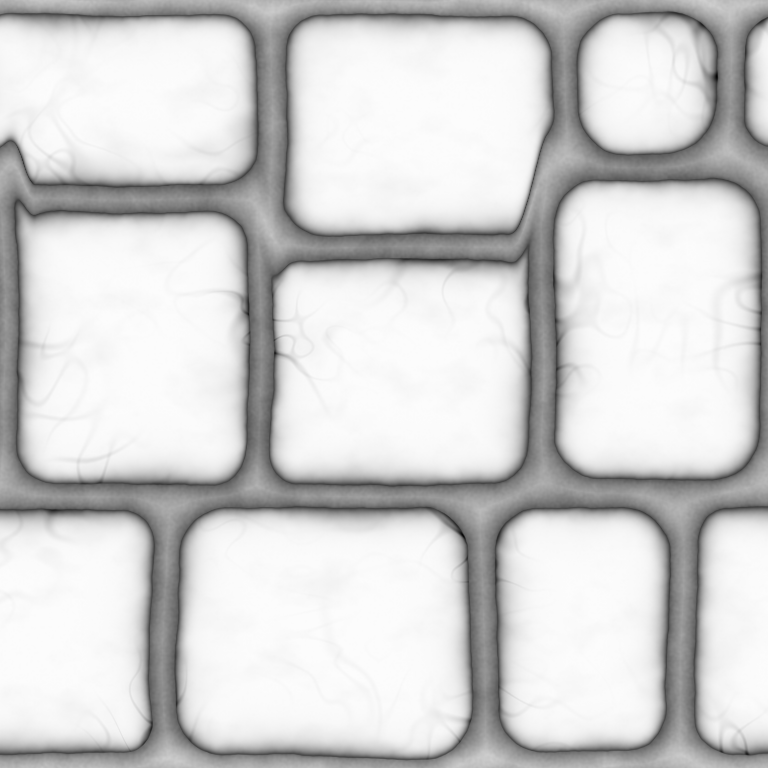
Reproduce this texture map procedurally as a Shadertoy shader.

```glsl
// Ambient occlusion map of a wall of rounded, roughly squared stones with grey joints.

#define GAP 0.034          // mean joint width
#define ROUNDING 0.052     // mean corner radius
#define WOBBLE 0.013       // large bends of the outlines
#define RIM_WIDTH 0.0082   // falloff of the dark rim on a stone
#define RIM_DARK 0.70      // strength of that rim
#define CREASE 0.20        // darkness of the creases
#define GRAIN 0.035        // fine speckle
#define STEP_HEIGHT 0.064  // height steps in the upper course line

const float THIRD_TURN = 2.0944;
const float STONE_WHITE = 0.99;
const float JOINT_DEEP = 0.38;
const float JOINT_OPEN = 0.80;

// Per course: horizontal shift, unevenness of widths, and its phase
const vec3 COURSE_SHIFT = vec3(0.245, 0.016, 0.347);
const vec3 COURSE_VARY = vec3(0.050, 0.020, 0.073);
const vec3 COURSE_PHASE = vec3(-0.60, -2.618, 0.08);

vec2 hash2(vec2 p) {
    vec3 q = fract(p.xyx * vec3(0.1031, 0.1030, 0.0973));
    q += dot(q, q.yzx + 33.33);
    return fract((q.xx + q.yz) * q.zy);
}

// Gradient noise, about -0.7 to 0.7
float gradientNoise(vec2 p) {
    vec2 i = floor(p), f = p - i;
    vec2 u = f * f * f * (f * (f * 6.0 - 15.0) + 10.0);
    vec2 o = vec2(0.0, 1.0);
    float a = dot(hash2(i) * 2.0 - 1.0, f);
    float b = dot(hash2(i + o.yx) * 2.0 - 1.0, f - o.yx);
    float c = dot(hash2(i + o.xy) * 2.0 - 1.0, f - o.xy);
    float d = dot(hash2(i + o.yy) * 2.0 - 1.0, f - o.yy);
    return mix(mix(a, b, u.x), mix(c, d, u.x), u.y);
}

float fbm(vec2 p) {
    float sum = 0.0, amp = 1.0;
    for (int i = 0; i < 4; i++) {
        sum += amp * gradientNoise(p);
        p = mat2(1.6, 1.2, -1.2, 1.6) * p + 7.3;
        amp *= 0.5;
    }
    return sum;
}

// Line below a course; the upper one climbs and falls in soft steps
float courseLine(int row, float x) {
    int k = (row + 3) % 3;
    float t = 3.0 * x - 0.565;
    float stair = floor(t) + smoothstep(0.42, 0.58, fract(t));
    float stepped = 0.735 + STEP_HEIGHT * sin(THIRD_TURN * stair + 3.03);
    float base = k == 0 ? 0.0 : (k == 1 ? 0.357 : stepped);
    return base + float((row + 3) / 3 - 1);
}

// Upright joint to the left of a stone
float uprightLine(int row, float column) {
    int k = (row + 3) % 3;
    float vary = sin(THIRD_TURN * column + COURSE_PHASE[k]);
    return column / 3.0 + COURSE_SHIFT[k] + COURSE_VARY[k] * vary;
}

// Signed distance to the nearest stone, negative inside
float stoneDistance(vec2 p) {
    float nearest = 1.0;
    for (int row = -1; row <= 3; row++) {
        float low = courseLine(row, p.x), high = courseLine(row + 1, p.x);
        for (int c = -2; c <= 3; c++) {
            float column = float(c);
            float left = uprightLine(row, column);
            float right = uprightLine(row, column + 1.0);
            vec2 pick = hash2(vec2(mod(column, 3.0), float((row + 3) % 3)) + 4.7);
            float radius = ROUNDING * (0.7 + 0.6 * pick.x);
            vec2 inner = vec2(min(p.x - left, right - p.x), min(p.y - low, high - p.y));
            vec2 q = 0.5 * GAP * (0.85 + 0.35 * pick.y) - inner + radius;
            float d = length(max(q, 0.0)) + min(max(q.x, q.y), 0.0) - radius;
            nearest = min(nearest, d);
        }
    }
    return nearest;
}

// Thin curved lines where a warped noise crosses zero
float creases(vec2 p, float scale) {
    vec2 bend = vec2(gradientNoise(p * 5.0), gradientNoise(p * 5.0 + 31.0));
    float n = gradientNoise(p * scale + bend * 1.6);
    return 1.0 - smoothstep(0.0, 0.07, abs(n));
}

void mainImage(out vec4 fragColor, in vec2 fragCoord) {
    vec2 p = fragCoord / iResolution.y;
    float pixel = 1.0 / iResolution.y;

    // Bent, slightly rough outlines
    vec2 bend = vec2(gradientNoise(p * 4.5 + 3.0), gradientNoise(p * 4.5 + 19.0));
    float d = stoneDistance(p + WOBBLE * bend) + 0.0025 * fbm(p * 24.0);
    float depth = max(-d, 0.0), away = max(d, 0.0);
    float cloud = fbm(p * 7.0 + 11.0);
    float speckle = gradientNoise(p * 210.0) + 0.6 * gradientNoise(p * 97.0);

    // Stone: dark rim of uneven width, then a wide faint falloff
    float rim = RIM_WIDTH * clamp(1.0 + 0.9 * cloud, 0.5, 1.8);
    float stone = STONE_WHITE - RIM_DARK * exp(-depth / rim) - 0.05 * exp(-depth / 0.03);

    // Creases: strong near the rim, faint on the face
    float patches = smoothstep(-0.05, 0.35, gradientNoise(p * 6.0 + 50.0));
    float nearRim = exp(-depth / 0.028);
    float lines = creases(p, 9.0) + 0.7 * creases(p + 5.0, 17.0);
    stone -= CREASE * lines * patches * (0.85 * nearRim + 0.12);
    stone -= 0.04 * max(fbm(p * vec2(13.0, 19.0)), 0.0) + 0.25 * GRAIN * abs(speckle);

    // Joint: lighter where it widens and along the outer course line
    float joint = mix(JOINT_DEEP, JOINT_OPEN, 1.0 - exp(-away / 0.024));
    joint += 0.11 * smoothstep(0.05, 0.0, min(p.y, 1.0 - p.y));
    joint += 0.09 * cloud + 0.05 * fbm(p * 28.0) + GRAIN * speckle;
    joint -= 0.12 * exp(-away / 0.002) * smoothstep(-0.2, 0.3, cloud);

    float shade = mix(stone, joint, smoothstep(-pixel, pixel, d));
    fragColor = vec4(vec3(clamp(shade, 0.0, 1.0)), 1.0);
}
```
